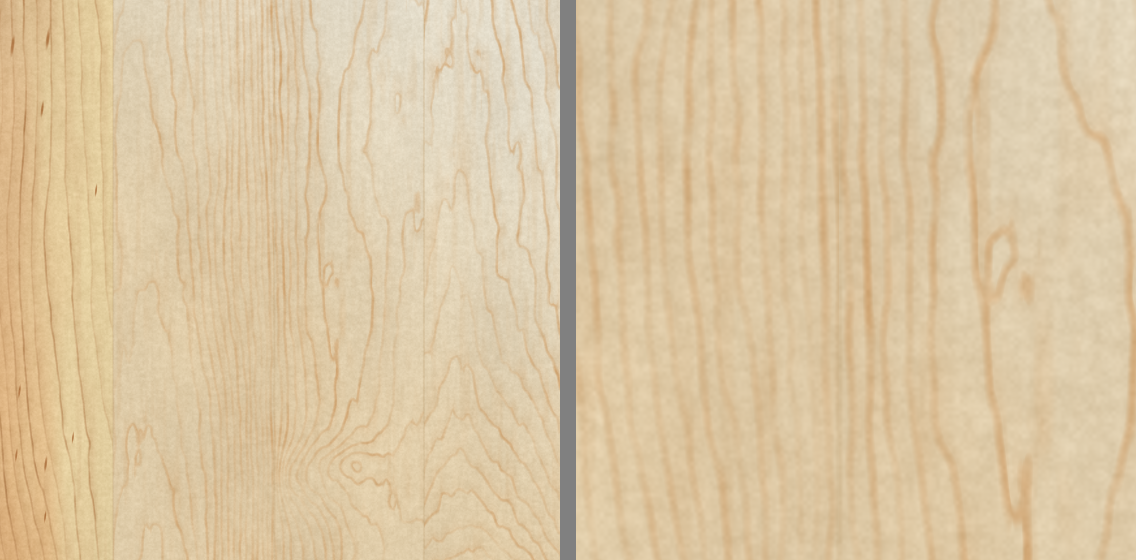
Left: the whole. Right: its middle third, enlarged.
Give the GLSL for this texture, as a WebGL 2 fragment shader.

```glsl
#version 300 es
precision highp float;
// Four pale wooden planks with straight, cathedral and knotted grain.
// Each plank has a height field whose whole-number contours form the growth
// rings; tone gradients, dark flecks and fine fibres are laid over them.

uniform vec2 u_resolution;
out vec4 fragColor;

const vec3 SEAMS = vec3(0.202, 0.490, 0.757);

float hash(vec2 p) {
  vec3 q = fract(p.xyx * vec3(0.1031, 0.1030, 0.0973));
  q += dot(q, q.yzx + 33.33);
  return fract((q.x + q.y) * q.z);
}

float noise(vec2 p) {
  vec2 cell = floor(p), f = fract(p);
  f = f * f * (3.0 - 2.0 * f);
  vec2 e = vec2(0.0, 1.0);
  return mix(mix(hash(cell), hash(cell + e.yx), f.x),
             mix(hash(cell + e.xy), hash(cell + e.yy), f.x), f.y);
}

float bump(vec2 p, vec2 center, vec2 radius) {
  vec2 q = (p - center) / radius;
  return exp(-dot(q, q));
}

// Low, wavy drift plus small jagged steps, both drawn out along the grain.
float grainWarp(vec2 p, float seed, float drift, float jag) {
  vec2 shift = vec2(seed * 17.3, seed * 9.1);
  return drift * (noise(p * vec2(11.0, 3.5) + shift) - 0.5)
       + jag * (noise(p * vec2(58.0, 13.0) + shift) - 0.5)
       + 0.4 * jag * (noise(p * vec2(110.0, 38.0) + shift) - 0.5);
}

float straightGrain(vec2 p, float density) {
  float bend = 0.045 * pow(1.0 - p.y, 3.0);
  return density * (p.x - bend) - 60.0 * p.x * p.x;
}

float cathedralGrain(vec2 p, float axis, float spread, float power) {
  return spread * pow(abs(p.x - axis) + 0.002, power);
}

// Rings crowd at the left edge and are pinched together at the knot.
float knotGrain(vec2 p, float edge, float knotY) {
  float pinch = (p.y - knotY) / 0.085;
  float u = (p.x - edge) / (1.0 - 0.72 * exp(-pinch * pinch));
  return 8.5 * (1.0 - exp(-9.0 * u))
       + 1.9 * bump(p, vec2(edge + 0.14, knotY + 0.02), vec2(0.045, 0.028));
}

float ringHeight(vec2 p, float plank) {
  if (plank < 0.5)
    return straightGrain(p, 50.0) + grainWarp(p, 1.0, 1.7, 0.2);
  if (plank < 1.5)
    return 3.6 * p.y + cathedralGrain(p, 0.265, 270.0, 2.0)
         + grainWarp(p, 2.0, 2.0, 0.55);
  if (plank < 2.5)
    return knotGrain(p, SEAMS.y, 0.15) + grainWarp(p, 3.0, 2.6, 0.5);
  return 2.0 * p.y - 6.5 * exp(-4.2 * p.y)
       + cathedralGrain(p, 0.822, 58.0, 1.5) + grainWarp(p, 4.0, 1.3, 0.5);
}

// Ring darkness: a thin, partly broken crest with a soft shade on one side.
float ringLines(vec2 p, float plank, float width) {
  float e = 0.0015;
  float h = ringHeight(p, plank);
  vec2 slope = vec2(ringHeight(p + vec2(e, 0.0), plank) - h,
                    ringHeight(p + vec2(0.0, e), plank) - h) / e;
  float g = max(length(slope), 6.0), f = fract(h);
  float crest = 1.0 - smoothstep(0.0, width, min(f, 1.0 - f) / g);
  float shade = 0.36 * exp(-f / (g * 0.009));
  float ring = mix(0.5, 1.0, hash(vec2(floor(h + 0.5), plank + 5.0)));
  float fade = mix(0.35, 1.2, noise(p * vec2(18.0, 9.0) + plank * 31.0));
  float broken = mix(0.6, 1.3, noise(p * vec2(95.0, 48.0) + plank * 7.0));
  return max(crest * ring, shade) * fade * broken;
}

vec3 plankTone(vec2 p, float plank) {
  float cool = smoothstep(0.65, 1.75, 0.75 * p.x + p.y);
  vec3 pale = mix(vec3(0.874, 0.799, 0.661), vec3(0.892, 0.868, 0.802), cool);
  vec3 peach = mix(vec3(0.880, 0.705, 0.500), vec3(0.870, 0.745, 0.575), p.y);
  float drift = 0.07 * (noise(p * vec2(24.0, 6.0)) - 0.5);
  vec3 honey = mix(peach, vec3(0.895, 0.815, 0.630),
                   smoothstep(0.01, 0.15, p.x + drift));
  return plank < 0.5 ? honey : pale;
}

// One slim spindle at a random place in some cells of a grid.
float flecks(vec2 p, vec2 cellSize, float chance) {
  vec2 id = floor(p / cellSize);
  vec2 offset = vec2(hash(id + 3.7), hash(id + 8.2)) * 0.5 + 0.25;
  vec2 q = p - (id + offset) * cellSize;
  q.x -= 0.12 * q.y;
  float size = mix(0.6, 1.2, hash(id + 21.0));
  float d = length(q / (vec2(0.0038, 0.021) * size));
  return step(hash(id + 14.5), chance) * (1.0 - smoothstep(0.2, 1.0, d));
}

void main() {
  vec2 p = gl_FragCoord.xy / u_resolution;
  float plank = dot(step(SEAMS, vec3(p.x)), vec3(1.0));
  bool first = plank < 0.5;

  // Plank tone with broad cloudy variation and faint brown streaks
  vec3 color = plankTone(p, plank);
  color *= 1.0 + 0.045 * (noise(p * vec2(9.0, 5.0) + plank * 13.0) - 0.5);
  float streak = smoothstep(0.62, 0.95, noise(p * vec2(85.0, 7.0) + plank));
  color = mix(color, vec3(0.835, 0.700, 0.520), 0.22 * streak);

  // Growth rings
  vec3 ringColor = first ? vec3(0.72, 0.53, 0.34) : vec3(0.820, 0.655, 0.460);
  float lines = ringLines(p, plank, first ? 0.0036 : 0.0052);
  color = mix(color, ringColor, clamp(0.82 * lines, 0.0, 1.0));

  // Dark flecks, only in the first plank
  float fleck = first ? flecks(p, vec2(0.05, 0.125), 0.34) : 0.0;
  color = mix(color, vec3(0.66, 0.42, 0.22), 0.8 * fleck);

  // Joints between planks
  vec3 gap = abs(p.x - SEAMS);
  float seam = 1.0 - smoothstep(0.0005, 0.0030, min(gap.x, min(gap.y, gap.z)));
  color = mix(color, vec3(0.78, 0.67, 0.50), 0.32 * seam);

  // Fibres and pores
  float fibre = noise(p * vec2(210.0, 40.0)) - 0.5;
  float pores = noise(p * 250.0) + noise(p * vec2(90.0, 170.0)) - 1.0;
  float dust = noise(p * 430.0 + 11.0) - 0.5;
  color += vec3(0.9, 1.0, 1.15) * (0.022 * fibre + 0.026 * pores + 0.026 * dust);

  fragColor = vec4(color, 1.0);
}
```
